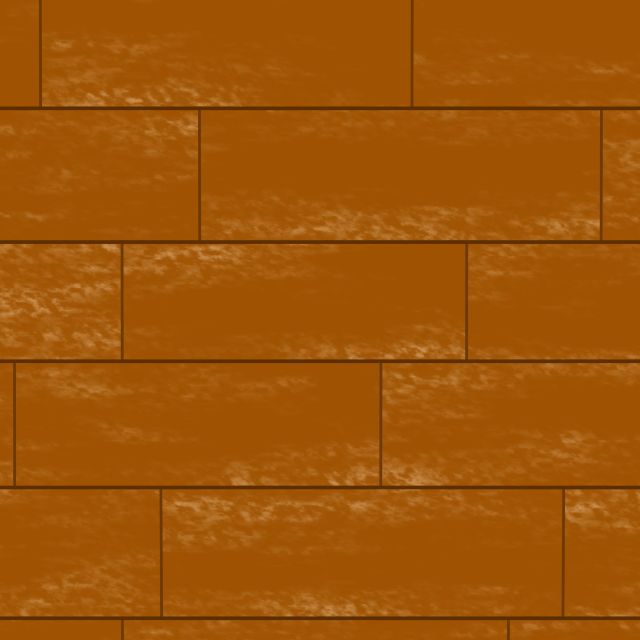
Give the GLSL for this texture, as a three.js fragment shader.

```glsl
// Warm brown timber boards in six uneven rows with staggered butt joints.
// Seams and joints are distance-based lines; faint chalky wear is layered
// noise, stretched along the boards and reseeded for every plank.

varying vec2 vUv;

// Layout, rows counted from the bottom: seam above each row, joints within it
const vec3 SEAM_LOW = vec3(0.0339, 0.2383, 0.4355);
const vec3 SEAM_HIGH = vec3(0.6217, 0.8307, 1.03);
const vec3 JOINT_A_LOW = vec3(0.1914, 0.2520, 0.0228);
const vec3 JOINT_A_HIGH = vec3(0.1908, 0.3118, 0.0632);
const vec3 JOINT_B_LOW = vec3(0.7943, 0.8802, 0.5951);
const vec3 JOINT_B_HIGH = vec3(0.7292, 0.9395, 0.6439);
const float FLOOR_EDGE = -0.16;
const float SEAM_WIDTH = 0.0058;
const float JOINT_WIDTH = 0.0044;
const float JOINT_LEAN = 0.0016;
const float SOFTNESS = 0.0010;

// Wear
const vec2 PATCH_SCALE = vec2(2.8, 17.0);
const vec2 STREAK_SCALE = vec2(12.0, 75.0);
const vec2 GRAIN_SCALE = vec2(85.0, 130.0);
const float EDGE_WEAR = 0.08;
const float TOP_CALM = 0.12;
const float WEAR_START = 0.36;
const float WEAR_FULL = 0.92;
const float WEAR_HAZE = 0.08;
const float WEAR_GRAIN = 0.85;

// Colours
const vec3 WOOD = vec3(0.622, 0.322, 0.004);
const vec3 CHALK = vec3(0.86, 0.67, 0.46);
const vec3 SEAM_COLOR = vec3(0.36, 0.18, 0.0);
const vec3 JOINT_COLOR = vec3(0.43, 0.225, 0.005);

float hash(vec2 p) {
  vec3 q = fract(vec3(p.xyx) * 0.1031);
  q += dot(q, q.yzx + 33.33);
  return fract((q.x + q.y) * q.z);
}

float noise(vec2 p) {
  vec2 i = floor(p);
  vec2 f = fract(p);
  f = f * f * (3.0 - 2.0 * f);
  float low = mix(hash(i), hash(i + vec2(1.0, 0.0)), f.x);
  float high = mix(hash(i + vec2(0.0, 1.0)), hash(i + vec2(1.0, 1.0)), f.x);
  return mix(low, high, f.y);
}

float fbm(vec2 p) {
  float sum = 0.0;
  float weight = 0.533;
  for (int i = 0; i < 4; i++) {
    sum += weight * noise(p);
    p = p * 2.03 + vec2(17.3, 9.1);
    weight *= 0.5;
  }
  return sum;
}

// Value for one row out of six
float pick(vec3 low, vec3 high, float row) {
  vec3 index = vec3(0.0, 1.0, 2.0);
  return dot(low, vec3(equal(index, vec3(row))))
       + dot(high, vec3(equal(index + 3.0, vec3(row))));
}

float line(float dist, float width) {
  return 1.0 - smoothstep(0.5 * width - SOFTNESS, 0.5 * width + SOFTNESS, abs(dist));
}

// Chalky scuffing: broad patches and thin streaks broken up by a fine grain
float wearAmount(vec2 uv, vec2 seed, float edge) {
  vec2 p = uv + vec2(0.0, 0.004 * sin(uv.x * 9.0 + seed.x));
  float coat = 0.65 * fbm(p * PATCH_SCALE + seed) + 0.35 * fbm(p * STREAK_SCALE + seed);
  coat += EDGE_WEAR * (edge - 0.45) + 0.05 * (hash(seed) - 0.5);
  coat -= TOP_CALM * smoothstep(0.89, 0.96, uv.y);
  coat = pow(smoothstep(WEAR_START, WEAR_FULL, coat), 1.3);
  vec2 fiber = uv * GRAIN_SCALE + vec2(uv.y * 50.0, 0.0) + seed;
  float grain = smoothstep(0.30, 0.85, fbm(fiber));
  return coat * (WEAR_HAZE + WEAR_GRAIN * grain);
}

void main() {
  // Row bounds and horizontal seams
  float row = 0.0;
  float bottom = FLOOR_EDGE;
  float seam = 0.0;
  for (int i = 0; i < 5; i++) {
    float y = pick(SEAM_LOW, SEAM_HIGH, float(i));
    float above = step(y, vUv.y);
    row += above;
    bottom = mix(bottom, y, above);
    seam = max(seam, line(vUv.y - y, SEAM_WIDTH));
  }
  float top = pick(SEAM_LOW, SEAM_HIGH, row);
  float across = (vUv.y - bottom) / (top - bottom);

  // Slightly leaning butt joints
  float lean = JOINT_LEAN * (across - 0.5) * (2.0 * hash(vec2(row, 7.0)) - 1.0);
  float toA = vUv.x + lean - pick(JOINT_A_LOW, JOINT_A_HIGH, row);
  float toB = vUv.x - lean - pick(JOINT_B_LOW, JOINT_B_HIGH, row);
  float joint = max(line(toA, JOINT_WIDTH), line(toB, JOINT_WIDTH));
  float plank = step(0.0, toA) + step(0.0, toB);

  // Worn wood under the dark lines
  vec2 seed = vec2(row * 13.7 + 3.0, plank * 29.3 + 5.0);
  float wear = wearAmount(vUv, seed, abs(2.0 * across - 1.0));
  vec3 color = mix(WOOD, CHALK, wear);
  color = mix(color, JOINT_COLOR, joint);
  color = mix(color, SEAM_COLOR, seam);
  gl_FragColor = vec4(color, 1.0);
}
```
